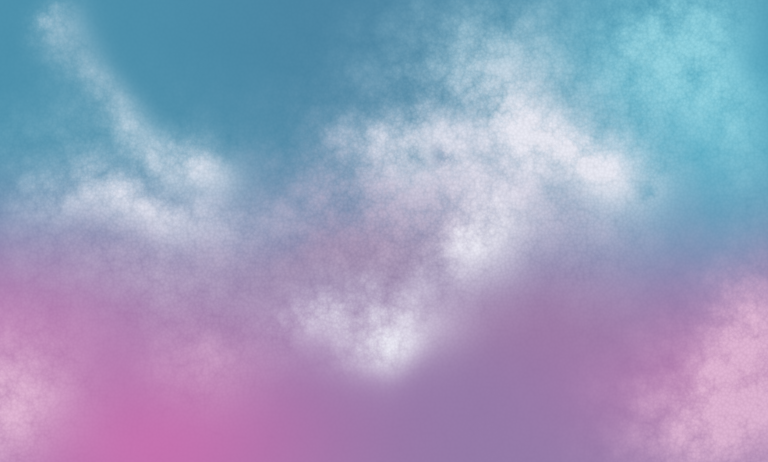
Give the GLSL for this background, as a Shadertoy shader.

```glsl
// Soft painted clouds drifting over a teal, violet and pink sky.

vec2 hash2(vec2 cell) {
    vec3 h = fract(cell.xyx * vec3(0.1031, 0.1030, 0.0973));
    h += dot(h, h.yzx + 33.33);
    return fract((h.xx + h.yz) * h.zy);
}

// Distance to the nearest scattered point
float cellular(vec2 p) {
    vec2 cell = floor(p), f = fract(p);
    float nearest = 2.0;
    for (int y = -1; y <= 1; y++)
        for (int x = -1; x <= 1; x++) {
            vec2 offset = vec2(x, y);
            vec2 d = offset + hash2(cell + offset) - f;
            nearest = min(nearest, dot(d, d));
        }
    return sqrt(nearest);
}

// Cellular octaves, centred near zero
float mottle(vec2 p) {
    float sum = 0.0, amp = 0.5;
    mat2 turn = mat2(0.8, 0.6, -0.6, 0.8);
    for (int i = 0; i < 5; i++) {
        sum += amp * (0.5 - cellular(p));
        p = turn * p * 2.1 + 7.3;
        amp *= 0.68;
    }
    return sum;
}

// Layered sines that bend the outlines
vec2 drift(vec2 p) {
    vec2 q = p;
    float k = 7.0;
    for (int i = 0; i < 4; i++) {
        q += 0.13 / k * sin(q.yx * k + vec2(1.3, 4.1) * float(i + 1)) * 1.5;
        k *= 1.9;
    }
    return q;
}

float glow(vec2 p, vec2 centre, vec2 radius) {
    vec2 d = (p - centre) / radius;
    return exp(-dot(d, d));
}

float streak(vec2 p, vec2 a, vec2 b, float width) {
    vec2 ab = b - a;
    float t = clamp(dot(p - a, ab) / dot(ab, ab), 0.0, 1.0);
    float d = length(p - a - ab * t) / width;
    return exp(-d * d);
}

void mainImage(out vec4 fragColor, in vec2 fragCoord) {
    vec2 uv = fragCoord / iResolution.xy;
    vec2 p = uv * vec2(1.67, 1.0);
    vec2 q = drift(p);
    float rough = mottle(p * 9.0 + 3.0);
    float grain = cellular(p * 130.0) - 0.5;
    q += 0.05 * rough * vec2(1.0, -0.7);

    // Sky: blue above, violet below, pink in the lower corners
    vec3 blue = mix(vec3(0.30, 0.57, 0.68), vec3(0.29, 0.52, 0.64), glow(p, vec2(0.8, 0.95), vec2(0.4)));
    vec3 violet = vec3(0.57, 0.48, 0.66);
    vec3 sky = mix(violet, blue, smoothstep(0.28, 0.72, p.y));
    sky = mix(sky, vec3(0.78, 0.44, 0.69), 0.95 * glow(p, vec2(0.32, 0.03), vec2(0.42, 0.25)));
    sky = mix(sky, vec3(0.75, 0.47, 0.70), 0.7 * glow(p, vec2(0.0, 0.3), vec2(0.35, 0.17)));
    sky = mix(sky, vec3(0.72, 0.46, 0.68), 0.8 * glow(p, vec2(1.55, 0.2), vec2(0.33, 0.2)));
    sky = mix(sky, vec3(0.61, 0.45, 0.63), 0.6 * glow(p, vec2(1.2, 0.31), vec2(0.3, 0.1)));

    // Teal light on the right
    float teal = glow(q, vec2(1.5, 0.78), vec2(0.28, 0.27));
    sky = mix(sky, vec3(0.32, 0.68, 0.78), 0.95 * teal);
    float cyan = glow(q, vec2(1.48, 0.92), vec2(0.14, 0.2)) + 0.6 * glow(q, vec2(1.62, 0.78), vec2(0.08, 0.25));
    sky = mix(sky, vec3(0.57, 0.82, 0.87), clamp(cyan * (0.65 + rough), 0.0, 0.85));

    // Thin coloured haze behind the clouds
    float blueHaze = glow(q, vec2(1.15, 0.78), vec2(0.26, 0.2)) + 0.4 * glow(q, vec2(0.2, 0.6), vec2(0.33, 0.15));
    sky = mix(sky, vec3(0.64, 0.77, 0.83), clamp(blueHaze * (0.65 + rough), 0.0, 0.8));
    float violetHaze = glow(q, vec2(0.95, 0.52), vec2(0.42, 0.19)) + 0.6 * glow(q, vec2(0.3, 0.42), vec2(0.3, 0.14));
    sky = mix(sky, vec3(0.72, 0.67, 0.77), clamp(violetHaze * (0.68 + 0.9 * rough), 0.0, 0.85));
    sky = mix(sky, vec3(0.62, 0.50, 0.64), 0.5 * glow(q, vec2(0.78, 0.43), vec2(0.2, 0.07)));

    // Pale pink clouds
    float pink = glow(q, vec2(1.62, 0.1), vec2(0.2, 0.18)) + 0.55 * glow(q, vec2(1.64, 0.3), vec2(0.1, 0.12));
    pink += 0.9 * glow(q, vec2(0.03, 0.1), vec2(0.16, 0.16));
    pink += 0.4 * glow(q, vec2(0.46, 0.23), vec2(0.13, 0.1));
    sky = mix(sky, vec3(0.87, 0.71, 0.82), clamp(pink * (0.75 + 0.9 * rough), 0.0, 0.85));

    // White clouds: right bank, centre, lower puff, then left group
    float white = 0.9 * glow(q, vec2(1.28, 0.65), vec2(0.13, 0.075));
    white += 0.6 * glow(q, vec2(1.14, 0.73), vec2(0.08, 0.11));
    white += 0.65 * glow(q, vec2(0.89, 0.66), vec2(0.14, 0.085));
    white += 0.4 * glow(q, vec2(1.08, 0.58), vec2(0.18, 0.14));
    white += 0.75 * glow(q, vec2(1.04, 0.46), vec2(0.08, 0.09));
    white += 0.75 * glow(q, vec2(0.84, 0.28), vec2(0.14, 0.09));
    white += 0.35 * glow(q, vec2(0.84, 0.22), vec2(0.07, 0.04));
    white += 0.4 * glow(q, vec2(0.70, 0.30), vec2(0.08, 0.05));
    white += 0.65 * glow(q, vec2(0.43, 0.655), vec2(0.07, 0.06));
    white += 0.65 * glow(q, vec2(0.27, 0.535), vec2(0.21, 0.055));
    white += 0.45 * streak(q, vec2(0.18, 0.89), vec2(0.33, 0.66), 0.055);
    white *= 0.92 + 0.9 * rough;
    // Small worn gaps
    white *= 1.0 - 0.7 * glow(q, vec2(0.94, 0.635), vec2(0.022)) - 0.6 * glow(q, vec2(1.37, 0.635), vec2(0.022));
    white = clamp(white, 0.0, 1.0);
    vec3 colour = mix(sky, vec3(0.89, 0.89, 0.93), 0.95 * white);

    // Plaster-like grain, stronger in the haze
    float haze = clamp(violetHaze + blueHaze + white + pink + cyan, 0.0, 1.0);
    colour += (0.045 * rough - 0.05 * grain) * (0.15 + 0.85 * haze);
    fragColor = vec4(clamp(colour, 0.0, 1.0), 1.0);
}
```
